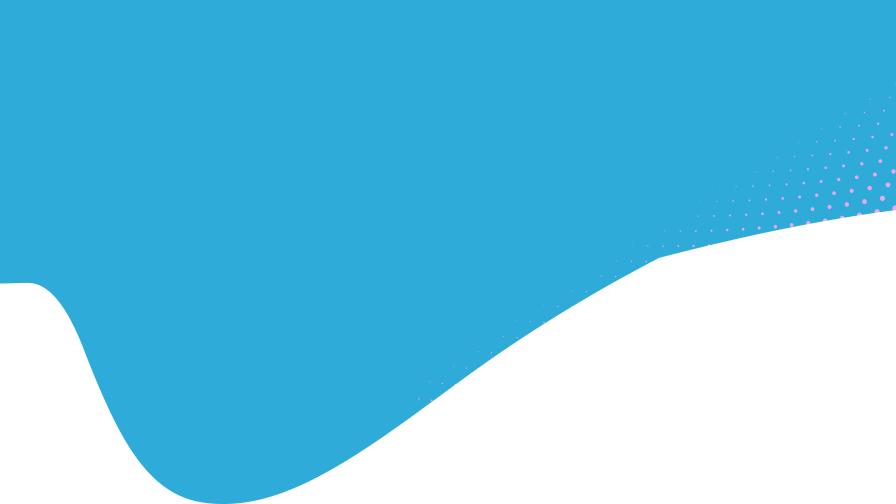
Give the GLSL for this background, as a Shadertoy shader.

```glsl
// A flat blue field above a white wave, with a fading halftone of pink dots.
// The wave is a chain of cubic Hermite spans; the dots sit on a gently bent
// lattice and grow with their depth below a slanted fade line.

#define BLUE vec3(0.18, 0.67, 0.85)
#define WHITE vec3(1.0)
#define PINK vec3(0.93, 0.66, 0.95)
#define ASPECT (16.0 / 9.0)
#define DOT_ORIGIN vec2(1.1111, 0.4243)
#define DOT_GROWTH 0.02
#define DOT_LEFT_END -0.29

// Knots of the wave: x, height, slope on the left, slope on the right.
const int KNOTS = 9;
const vec4 wave[KNOTS] = vec4[KNOTS](
    vec4(0.0, 0.4375, 0.0, 0.0),
    vec4(0.0556, 0.4387, 0.0, 0.0),
    vec4(0.1667, 0.3056, -2.6, -2.6),
    vec4(0.2546, 0.1157, -1.6, -1.6),
    vec4(0.4444, 0.0, 0.0, 0.0),
    vec4(0.6944, 0.0903, 0.62, 0.62),
    vec4(0.9375, 0.2616, 0.72, 0.72),
    vec4(1.3079, 0.4884, 0.52, 0.26),
    vec4(1.7778, 0.5833, 0.13, 0.13));

float hermite(vec4 a, vec4 b, float x) {
    float span = b.x - a.x;
    float t = (x - a.x) / span;
    float s = 1.0 - t;
    return s * s * ((1.0 + 2.0 * t) * a.y + t * span * a.w)
         + t * t * ((1.0 + 2.0 * s) * b.y - s * span * b.z);
}

float waveHeight(float x) {
    float height = wave[0].y;
    for (int i = 0; i < KNOTS - 1; i++) {
        if (x >= wave[i].x) height = hermite(wave[i], wave[i + 1], x);
    }
    return height;
}

// Coverage of the white area, using the slope to keep the edge width even.
float waveMask(vec2 p, float pixel) {
    float slope = (waveHeight(p.x + pixel) - waveHeight(p.x - pixel)) / (2.0 * pixel);
    float dist = (waveHeight(p.x) - p.y) / sqrt(1.0 + slope * slope);
    return clamp(0.5 + dist / pixel, 0.0, 1.0);
}

// Coverage of the halftone; q.y runs downwards from the lattice origin.
float dotMask(vec2 p, float pixel) {
    vec2 q = vec2(p.x - DOT_ORIGIN.x, DOT_ORIGIN.y - p.y);
    float depth = q.y + 0.65 * q.x + 0.0236;
    if (depth <= 0.0 || q.x < DOT_LEFT_END) return 0.0;

    // Bent lattice: columns lean and rows bow towards the right.
    float column = 0.16 + 31.02 * q.x - 1.568 * q.x * q.x
                 + 18.66 * q.x * (q.y + 0.2354);
    float bow = 0.07 * q.x - 0.251 * q.x * q.x;
    float row = (q.y - bow) / (0.0329 - 0.0126 * q.x);
    vec2 cell = fract(vec2(column, row) + 0.5) - 0.5;

    // Local cell axes turn the offset back into canvas units.
    float bend = q.x / 0.662;
    vec2 across = mix(vec2(0.0287, 0.0021), vec2(0.0382, -0.0069), bend);
    vec2 down = mix(vec2(0.0, 0.0329), vec2(-0.0116, 0.0266), bend);
    float dist = length(across * cell.x + down * cell.y);

    float radius = DOT_GROWTH * depth;
    float thinning = min(1.0, 2.0 * radius / pixel);
    return thinning * clamp(0.5 + (radius - dist) / pixel, 0.0, 1.0);
}

void mainImage(out vec4 fragColor, in vec2 fragCoord) {
    vec2 p = fragCoord / iResolution.xy * vec2(ASPECT, 1.0);
    float pixel = 1.0 / iResolution.y;

    vec3 color = mix(BLUE, PINK, dotMask(p, pixel));
    color = mix(color, WHITE, waveMask(p, pixel));
    fragColor = vec4(color, 1.0);
}
```
